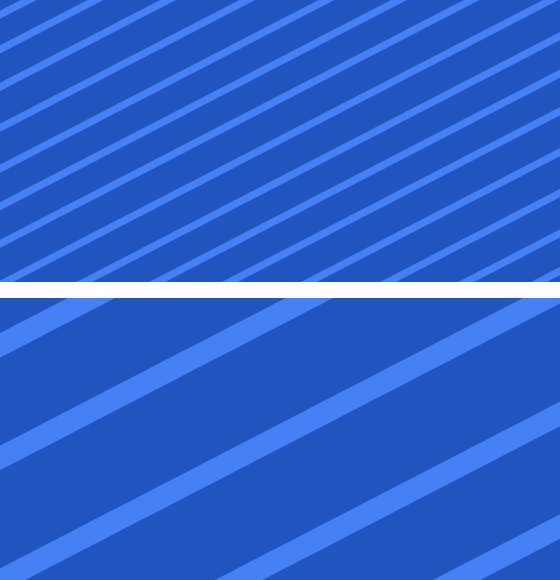
Top, the full canvas; bottom, a detail of the centre.
Write a Shadertoy shader that draws this pattern.

```glsl
// Bright blue diagonal stripes with slightly uneven spacing on a deep blue ground.

const float HALF_PI = 1.57079633;
const vec3 GROUND = vec3(0.13, 0.33, 0.74);
const vec3 STRIPE = vec3(0.27, 0.50, 0.97);

// Height below the top edge at which a stripe meets the left edge
float stripeStart(float index, float spacing, float offset) {
    float wobble = 0.006 * cos(HALF_PI * index);
    float cornerDrift = 0.0103 * smoothstep(5.5, 6.5, abs(index - 6.5));
    return offset + spacing * index + wobble + cornerDrift;
}

// Perpendicular distance to the centre line of the nearest stripe
float stripeDistance(vec2 p, float slope, float spacing, float offset) {
    float start = 1.0 - p.y + slope * p.x;
    float index = floor((start - offset) / spacing + 0.5);
    float drop = abs(start - stripeStart(index, spacing, offset));
    return drop / sqrt(1.0 + slope * slope);
}

// Smooth coverage of a band with the given half width
float bandCoverage(float dist, float halfWidth, float pixel) {
    return clamp(0.5 + (halfWidth - dist) / pixel, 0.0, 1.0);
}

void mainImage(out vec4 fragColor, in vec2 fragCoord) {
    // Canvas height is one unit
    float pixel = 1.0 / iResolution.y;
    vec2 p = fragCoord * pixel;

    float dist = stripeDistance(p, 0.517, 0.1391, 0.036);
    float coverage = bandCoverage(dist, 0.0129, 1.2 * pixel);
    fragColor = vec4(mix(GROUND, STRIPE, coverage), 1.0);
}
```
